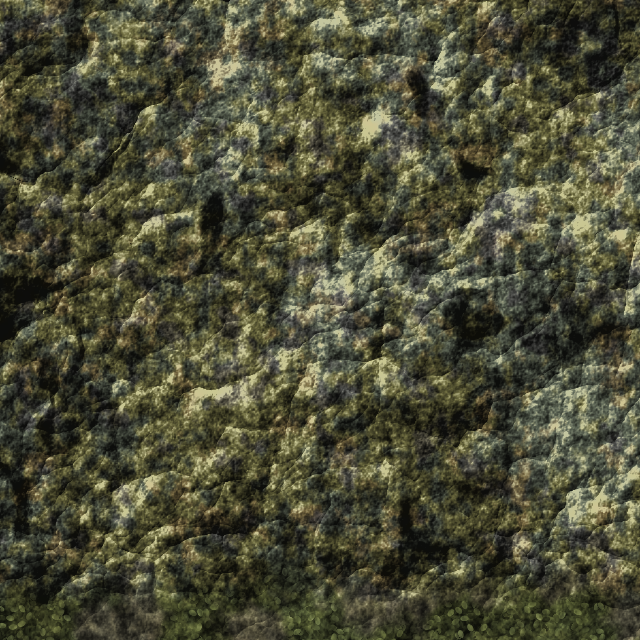
Reproduce this texture procedurally as a three.js fragment shader.

```glsl
varying vec2 vUv;

#define RELIEF 1.0
#define PATCH_CONTRAST 2.9
#define GRAIN 1.6
#define BASE_TONE 0.278
#define TONE_CONTRAST 0.47
#define LIGHT_DIR vec2(-0.5, 0.86)
#define OLIVE vec3(1.03, 1.01, 0.60)
#define SLATE vec3(0.92, 1.00, 0.84)
#define RUST vec3(1.18, 0.96, 0.62)
#define VIOLET vec3(1.01, 0.95, 1.02)
#define LEAF vec3(0.98, 1.08, 0.58)
#define GROUND_HEIGHT 0.085

float hash(vec2 p) {
  return fract(sin(dot(p, vec2(127.1, 311.7))) * 43758.5453);
}

vec2 hash2(vec2 p) {
  return vec2(hash(p), hash(p + 41.3));
}

float noise(vec2 p) {
  vec2 i = floor(p), f = fract(p);
  f = f * f * (3.0 - 2.0 * f);
  return mix(mix(hash(i), hash(i + vec2(1.0, 0.0)), f.x),
             mix(hash(i + vec2(0.0, 1.0)), hash(i + 1.0), f.x), f.y);
}

float fbm(vec2 p) {
  float sum = 0.0, amp = 0.5;
  for (int i = 0; i < 5; i++) {
    sum += amp * noise(p);
    p = mat2(1.6, 1.2, -1.2, 1.6) * p + 7.3;
    amp *= 0.5;
  }
  return sum;
}

// Tilted, rounded blocks that meet in sharp creases
float blocks(vec2 p) {
  vec2 cell = floor(p);
  float top = -9.0;
  for (int y = -1; y <= 1; y++) {
    for (int x = -1; x <= 1; x++) {
      vec2 id = cell + vec2(x, y);
      vec2 d = p - id - hash2(id);
      vec2 tilt = hash2(id + 9.7) - 0.5;
      top = max(top, 0.3 * hash(id + 5.1) + dot(d, tilt) - dot(d, d));
    }
  }
  return top;
}

// Ragged distortion so that no crease runs far
vec2 warp(vec2 p) {
  vec2 q = p + 0.09 * (vec2(fbm(p * 6.0), fbm(p * 6.0 + 31.7)) - 0.5);
  q += 0.028 * (vec2(fbm(p * 27.0 + 5.0), fbm(p * 27.0 + 61.7)) - 0.5);
  return vec2(q.x - 0.12 * q.y, q.y * 0.95);
}

float rockHeight(vec2 p) {
  vec2 q = warp(p);
  float broken = mix(0.3, 1.5, noise(p * 9.0 + 3.0));
  return 0.075 * blocks(q * 5.0) + 0.042 * broken * blocks(q * 13.0 + 3.0)
       + 0.014 * (1.8 - broken) * blocks(q * 34.0 + 8.0)
       + 0.04 * fbm(p * 9.0) + 0.03 * fbm(p * 24.0 + 15.0);
}

// Short dark fissures along noise contours
float fissures(vec2 p) {
  vec2 q = warp(p);
  float line = abs(noise(q * vec2(8.0, 7.0) + 2.6) - 0.5);
  float gate = smoothstep(0.52, 0.70, noise(q * 11.0 + 19.0));
  float width = 0.015 + 0.09 * gate * noise(p * 24.0);
  return gate * (1.0 - smoothstep(width * 0.5, width, line));
}

// Overlapping small leaves: x is coverage, y is tone
vec2 leaves(vec2 p) {
  vec2 cell = floor(p), result = vec2(0.0);
  float best = -1.0;
  for (int y = -1; y <= 1; y++) {
    for (int x = -1; x <= 1; x++) {
      vec2 id = cell + vec2(x, y);
      vec2 d = p - id - hash2(id);
      float angle = 6.283 * hash(id + 2.9), rank = hash(id + 6.4);
      d = mat2(cos(angle), sin(angle), -sin(angle), cos(angle)) * d;
      float cover = 1.0 - smoothstep(0.36, 0.5, length(d * vec2(0.85, 1.3)));
      if (cover > 0.05 && rank > best) {
        best = rank;
        result = vec2(cover, rank * 2.4 - 1.3 + 1.2 * d.y);
      }
    }
  }
  return result;
}

void main() {
  vec2 p = vUv;

  // Relief lit from the upper left
  float e = 0.0013;
  float slope = (rockHeight(p) - rockHeight(p + LIGHT_DIR * e)) / e;
  float tone = RELIEF * clamp(slope, -1.9, 1.7);

  // Stains, pitting, grain and vertical weathering
  float speckle = fbm(p * vec2(68.0, 54.0)) - 0.48;
  float grain = noise(p * vec2(340.0, 250.0)) - 0.5;
  tone += PATCH_CONTRAST * (fbm(p * 4.2 + 4.0) - 0.48);
  tone += 4.2 * speckle + GRAIN * grain;
  tone += 0.7 * (noise(p * vec2(110.0, 14.0)) - 0.5);
  tone -= 0.9 * smoothstep(0.56, 0.72, fbm(p * 17.0 + 37.0));
  tone -= 1.9 * fissures(p);

  // Mineral and moss tints
  float moss = fbm(p * 6.0 + 53.0) + 0.5 * (noise(p * 44.0) - 0.5) + 0.8 * speckle;
  vec3 tint = mix(SLATE, OLIVE, smoothstep(0.28, 0.66, moss));
  float rust = smoothstep(0.56, 0.76, fbm(p * 21.0 + 71.0) + 0.5 * speckle);
  float violet = smoothstep(0.55, 0.74, fbm(p * 26.0 + 23.0) - 0.4 * speckle);
  tint = mix(tint, RUST, 0.6 * rust);
  tint = mix(tint, VIOLET, 0.5 * violet);

  // Low plants and litter along the foot of the wall
  float edge = GROUND_HEIGHT + 0.09 * (fbm(p * 9.0 + 12.0) - 0.5);
  float ground = 1.0 - smoothstep(edge - 0.05, edge + 0.04, p.y);
  float clump = smoothstep(0.36, 0.52, fbm(p * 10.0 + 87.0));
  vec2 leaf = leaves(p * 78.0);
  float litter = -0.3 + 4.0 * speckle + 0.6 * clamp(slope, -1.5, 1.5);
  float plants = leaf.x * clump;
  float groundTone = mix(litter - 0.5 * clump, leaf.y, 0.8 * plants) + grain;
  tone = mix(tone, groundTone, ground);
  tint = mix(tint, mix(vec3(1.05, 0.99, 0.78), LEAF, clump), 0.8 * ground);

  // Deepen shadows, bleach highlights, then map tone to brightness
  float shadow = max(-tone, 0.0);
  tone = clamp(tone - 0.22 * shadow * shadow, -3.6, 2.2);
  tint = mix(tint, vec3(1.0, 0.99, 0.79), 0.7 * smoothstep(0.7, 2.0, tone));
  gl_FragColor = vec4(tint * BASE_TONE * exp(TONE_CONTRAST * tone), 1.0);
}
```
